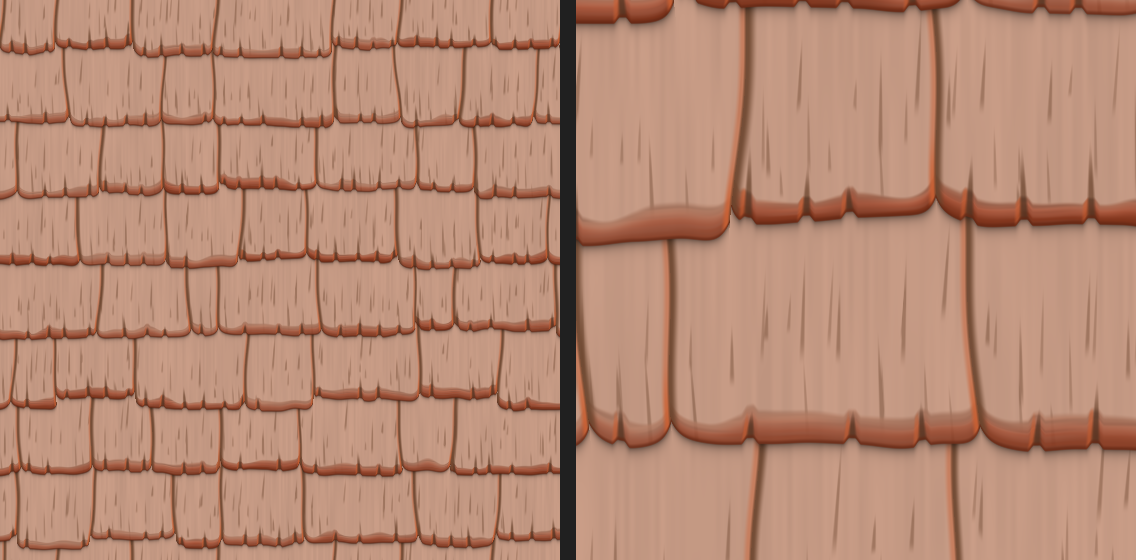
Left: the whole. Right: its middle third, enlarged.
A WebGL 1 fragment shader for this texture:

```glsl
precision highp float;
// Overlapping rows of weathered clay-coloured wooden shingles with rusty lower edges.
uniform vec2 u_resolution;

#define ROWS 8.0
#define COLUMNS 7.0
#define ROW_OFFSET 0.23
#define SEAM_JITTER 0.74
#define SEAM_LEAN 0.16
#define EDGE_JITTER 0.18
#define BAND_HEIGHT 0.0175
#define SEAM_WIDTH 0.0055
#define CRACK_COUNT 29.0
#define CRACK_LENGTH 0.05
#define GRAIN_COUNT 46.0
#define PIXEL (1.0 / u_resolution.y)

const vec3 CLAY = vec3(0.77, 0.60, 0.515);
const vec3 DUST = vec3(0.65, 0.45, 0.36);
const vec3 RUST = vec3(0.65, 0.34, 0.24);
const vec3 CHAR = vec3(0.46, 0.18, 0.09);
const vec3 EMBER = vec3(0.80, 0.38, 0.20);
const vec3 PEACH = vec3(0.78, 0.48, 0.35);
const vec3 GROOVE = vec3(0.42, 0.27, 0.18);

float hash(vec2 p) {
  return fract(sin(dot(p, vec2(127.1, 311.7))) * 43758.5453);
}

// Random value for an item in a row, wrapping at the canvas borders
float pick(float id, float row, float period, float salt) {
  return hash(vec2(mod(id, period) + 31.7 * salt, mod(row, ROWS) + 5.3 * salt));
}

float noise(vec2 p) {
  vec2 i = floor(p), f = fract(p);
  f = f * f * (3.0 - 2.0 * f);
  return mix(mix(hash(i), hash(i + vec2(1, 0)), f.x),
             mix(hash(i + vec2(0, 1)), hash(i + vec2(1, 1)), f.x), f.y);
}

// Leaning strokes that taper upward; lift raises their random starting height
float strokes(vec2 p, float row, float count, float len, float width, float lift, float salt) {
  float id = floor(p.x * count);
  float a = pick(id, row, count, salt);
  float b = pick(id, row, count, salt + 1.0);
  float c = pick(id, row, count, salt + 2.0);
  float y = p.y - lift * c;
  float t = y / (len * mix(0.3, 1.0, b));
  float centre = (id + 0.3 + 0.4 * a) / count + (c - 0.5) * 0.16 * y;
  float w = width * max(1.0 - t, 0.0);
  float line = 1.0 - smoothstep(w * 0.3, w + PIXEL, abs(p.x - centre));
  float ends = smoothstep(-0.3, 0.0, t) * (1.0 - smoothstep(0.4, 1.0, t));
  return line * ends * step(0.25, fract(a * 7.0 + b));
}

// Colour of one row in rgb, signed height above its lower edge in a
vec4 shingleRow(vec2 uv, float v, float row) {
  // Seams on both sides of the point
  float x = uv.x * COLUMNS, y = v - row;
  float left = -9.0, right = 99.0, id = 0.0;
  for (int j = -1; j <= 2; j++) {
    float n = floor(x) + float(j);
    float lean = pick(n, row, COLUMNS, 2.0) - 0.5;
    float seam = n + SEAM_JITTER * (pick(n, row, COLUMNS, 1.0) - 0.5)
               + SEAM_LEAN * lean * (y - 0.5) + 0.012 * sin(y * 5.0 + lean * 12.0);
    if (seam <= x) { left = seam; id = n; }
    else right = min(right, seam);
  }
  float fromLeft = (x - left) / COLUMNS, fromRight = (right - x) / COLUMNS;
  float along = (x - left) / (right - left);

  // Lower edge: random drop, tilt, waviness, rounded corners and notches
  float corner = exp(-min(fromLeft, fromRight) / 0.005);
  float notch = strokes(vec2(uv.x, 0.0), row, CRACK_COUNT, CRACK_LENGTH, 0.005, 0.0, 3.0);
  float edge = EDGE_JITTER * (pick(id, row, COLUMNS, 4.0) - 0.5)
             + 0.06 * (along - 0.5) * (pick(id, row, COLUMNS, 5.0) - 0.5)
             + 0.045 * (noise(vec2(uv.x * 38.0, row * 3.0)) - 0.5)
             + 0.10 * corner + 0.03 * notch;
  float h = (y - edge) / ROWS;

  // Wood body with fine fibres and long grain
  float fibre = noise(vec2(uv.x * 330.0, uv.y * 14.0)) - 0.5;
  vec3 color = CLAY * (1.0 + 0.05 * fibre + 0.03 * (noise(uv * vec2(60.0, 9.0)) - 0.5));
  vec2 grainPoint = vec2(uv.x, h);
  float grain = strokes(grainPoint, row, GRAIN_COUNT, 0.06, 0.0013, 0.09, 6.0)
              + 0.7 * strokes(grainPoint, row, 71.0, 0.05, 0.0009, 0.08, 9.0);
  color = mix(color, GROOVE, 0.42 * min(grain, 1.0));

  // Rusty lower band, stronger on some shingles
  float wear = pick(id, row, COLUMNS, 7.0);
  float bandTop = BAND_HEIGHT * (0.65 + 0.7 * noise(vec2(uv.x * 34.0, row * 7.0)));
  float depth = clamp(1.0 - h / bandTop, 0.0, 1.0);
  float streak = noise(vec2(uv.x * 26.0, h * 520.0)) - 0.5;
  vec3 band = mix(DUST, RUST, smoothstep(0.1, 0.65, depth + 0.3 * (wear - 0.5)));
  band = mix(band, CHAR, smoothstep(0.4, 0.95, depth + 0.25 * streak) * mix(0.6, 1.0, wear));
  float inBand = smoothstep(0.0, 0.2, depth);
  color = mix(color, band * (1.0 + 0.16 * streak), inBand * mix(0.75, 1.0, wear));

  // Cracks rising from the edge, with a warm lit side
  float lit = strokes(vec2(uv.x + 0.003, h), row, CRACK_COUNT, CRACK_LENGTH, 0.003, 0.0, 3.0);
  float crack = strokes(vec2(uv.x, h), row, CRACK_COUNT, CRACK_LENGTH, 0.0032, 0.0, 3.0);
  color = mix(color, EMBER, 0.55 * lit * inBand);
  color = mix(color, GROOVE * mix(1.0, 0.75, inBand), 0.75 * crack);

  // Seams: lit right side, dark groove on the left side
  float rim = 1.0 - smoothstep(0.4, 1.0, fromRight / SEAM_WIDTH);
  float gap = SEAM_WIDTH * mix(0.7, 1.5, pick(id, row, COLUMNS, 8.0));
  float groove = 1.0 - smoothstep(0.15, 1.0, fromLeft / gap);
  float lowGlow = 1.0 - smoothstep(0.01, 0.045, h);
  color = mix(color, mix(PEACH, EMBER, lowGlow), 0.85 * rim);
  color = mix(color, GROOVE, 0.9 * groove);
  color = mix(color, GROOVE, 0.8 * (1.0 - smoothstep(0.0, 0.0012 + PIXEL, fromRight)));

  // Thin dark line along the lower edge
  color = mix(color, CHAR * 0.85, 0.7 * (1.0 - smoothstep(0.0005, 0.003, h)));
  return vec4(color, h);
}

void main() {
  vec2 uv = gl_FragCoord.xy / u_resolution;
  float v = uv.y * ROWS - ROW_OFFSET;
  vec3 color = CLAY;
  // Upper rows lie over lower ones and cast a short shadow
  for (int k = -1; k <= 1; k++) {
    vec4 shingle = shingleRow(uv, v, floor(v) + float(k));
    color *= 1.0 - 0.45 * exp(min(shingle.a, 0.0) / 0.003);
    color = mix(color, shingle.rgb, smoothstep(-PIXEL, PIXEL, shingle.a));
  }
  gl_FragColor = vec4(color, 1.0);
}
```
